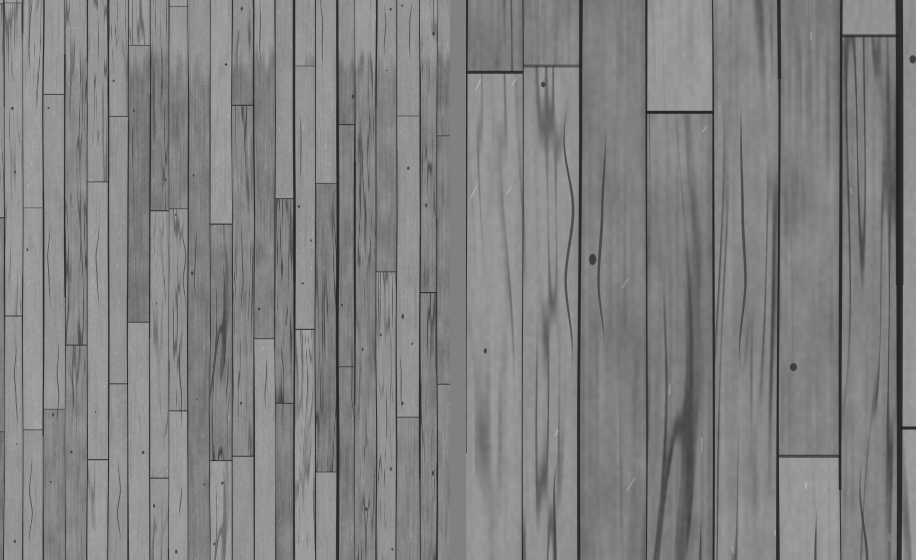
Left: the whole. Right: its middle third, enlarged.
Give the GLSL for this texture, as a Shadertoy shader.

```glsl
// Weathered wall of narrow upright planks, grey paint worn away on some of them.
// Each column is cut into planks by hashed joints; stretched value noise gives
// the fibres, and sparse hashed cells place splits, nail holes and pale nicks.

const float BOARD_WIDTH = 0.0371;    // all lengths are in canvas heights
const float EDGE_JITTER = 0.22;      // share of a board width
const float PAINT_TONE = 0.592;
const float BARE_TONE = 0.478;
const float GAP_TONE = 0.13;
const float FADE_HEIGHT = 0.885;     // above this the paint is still whole
const float FIBRE_FREQ = 210.0;
const float KNOT_CELL = 0.06;
const float SPLIT_CELL = 0.21;
const vec2 NICK_CELL = vec2(0.022, 0.03);

float hash(vec2 p) {
    vec3 q = fract(vec3(p.xyx) * 0.1031);
    q += dot(q, q.yzx + 33.33);
    return fract((q.x + q.y) * q.z);
}

float noise(vec2 p) {
    vec2 cell = floor(p), f = fract(p);
    f = f * f * (3.0 - 2.0 * f);
    return mix(mix(hash(cell), hash(cell + vec2(1, 0)), f.x),
               mix(hash(cell + vec2(0, 1)), hash(cell + vec2(1, 1)), f.x), f.y);
}

float fbm(vec2 p) {
    return 0.55 * noise(p) + 0.3 * noise(p * 2.1 + 17.0) + 0.15 * noise(p * 4.3 + 41.0);
}

// Coverage of a shape of half width w at distance d, smoothed over a pixel
float cover(float d, float w) {
    float px = 1.0 / iResolution.y;
    return 1.0 - smoothstep(w - 0.7 * px, w + 0.7 * px, d);
}

float edgeX(float id, float y) {
    float jitter = EDGE_JITTER * (hash(vec2(id, 3.0)) - 0.5);
    float wobble = 0.0022 * (noise(vec2(id * 7.0, y * 5.0)) - 0.5);
    return (id + 0.15 + jitter) * BOARD_WIDTH + wobble;
}

// Half width of the gap: steps and swells along the edge, a few are wide
float gapWidth(float id, float y) {
    float swell = noise(vec2(id * 5.3 + 9.0, y * 4.0));
    float stepped = hash(vec2(id, floor(y * 2.3 + hash(vec2(id, 8.0))) + 60.0));
    float wide = step(0.91, hash(vec2(id, 21.0)));
    return 0.0002 + 0.0009 * swell * swell + 0.0008 * stepped * stepped + 0.0012 * wide;
}

void mainImage(out vec4 fragColor, in vec2 fragCoord) {
    vec2 p = fragCoord / iResolution.y;

    // Column and its two edges
    float id = floor(p.x / BOARD_WIDTH - 0.15);
    if (p.x < edgeX(id, p.y)) id -= 1.0;
    else if (p.x >= edgeX(id + 1.0, p.y)) id += 1.0;
    float left = p.x - edgeX(id, p.y);
    float right = edgeX(id + 1.0, p.y) - p.x;

    // Planks along the column; some run the full height
    float len = mix(0.36, 0.72, hash(vec2(id, 11.0)));
    if (hash(vec2(id, 12.0)) < 0.22) len = 4.0;
    float along = p.y / len + 0.1 + 0.8 * hash(vec2(id, 13.0));
    float plank = floor(along);
    float jointDist = abs(along - round(along)) * len;
    vec2 key = vec2(id * 3.0 + 5.0, plank * 17.0 + 80.0);

    // Worn planks crowd the middle and right, and keep their paint at the top
    float wornChance = mix(0.27, 0.62, smoothstep(0.25, 0.31, p.x));
    float worn = step(hash(key), wornChance) * mix(0.6, 1.0, hash(key + 1.0));
    float ragged = p.y + 0.05 * (noise(vec2(p.x * 170.0, p.y * 28.0)) - 0.5)
                 + 0.025 * (hash(vec2(id, 14.0)) - 0.5);
    worn *= 1.0 - 0.9 * smoothstep(FADE_HEIGHT - 0.025, FADE_HEIGHT + 0.025, ragged);
    float tone = mix(PAINT_TONE, BARE_TONE, worn) + 0.045 * (hash(key + 2.0) - 0.5);

    // Blotches, fine fibres and surface tooth
    vec2 seeded = p + vec2(0.0, hash(key + 3.0) * 9.0);
    tone += (fbm(seeded * vec2(45.0, 24.0)) - 0.5) * mix(0.045, 0.13, worn);
    tone += (noise(seeded * vec2(480.0, 16.0)) - 0.5) * mix(0.025, 0.07, worn);
    tone += (noise(seeded * vec2(430.0, 260.0)) - 0.5) * 0.035;

    // Open grain: contours of stretched noise on the rougher planks
    float rough = step(hash(key + 4.0), 0.38);
    float bend = 3.0 * noise(seeded * vec2(28.0, 5.0));
    float grain = noise(vec2(seeded.x * FIBRE_FREQ + bend, seeded.y * 9.0));
    float vein = 1.0 - smoothstep(0.0, 0.17, abs(grain - 0.5));
    float patchy = smoothstep(0.35, 0.7, fbm(seeded * vec2(60.0, 7.0) + 31.0));
    tone -= vein * patchy * mix(0.035, 0.2, rough);

    // Tapered splits
    float row = floor(p.y / SPLIT_CELL);
    vec2 splitKey = vec2(id + 31.0, row + 140.0);
    float t = (fract(p.y / SPLIT_CELL) - 0.5) / mix(0.12, 0.45, hash(splitKey));
    float splitX = BOARD_WIDTH * mix(0.2, 0.85, hash(splitKey + 7.0))
                 + 0.006 * (noise(vec2(id * 9.0, p.y * 24.0)) - 0.5);
    float split = cover(abs(left - splitX), 0.0008 * (1.0 - t * t));
    split *= step(hash(splitKey + 13.0), 0.23) * (1.0 - smoothstep(0.6, 1.0, abs(t)));
    tone = mix(tone, 0.24, 0.8 * split);

    // Nail holes and small knots
    vec2 holeKey = vec2(id + 71.0, floor(p.y / KNOT_CELL) + 210.0);
    vec2 hole = vec2(left - BOARD_WIDTH * mix(0.2, 0.8, hash(holeKey)),
        (fract(p.y / KNOT_CELL) - mix(0.2, 0.8, hash(holeKey + 5.0))) * KNOT_CELL);
    hole.y *= mix(0.45, 1.0, hash(holeKey + 9.0));
    float radius = mix(0.0008, 0.0022, hash(holeKey + 15.0));
    tone = mix(tone, 0.2, 0.85 * cover(length(hole), radius) * step(hash(holeKey + 19.0), 0.15));

    // Pale slanted nicks
    vec2 nickKey = floor(p / NICK_CELL) + 300.0;
    vec2 nick = (fract(p / NICK_CELL) - 0.3 - 0.4 * vec2(hash(nickKey), hash(nickKey + 3.0))) * NICK_CELL;
    nick.x -= nick.y * mix(-0.2, 0.9, hash(nickKey + 6.0));
    float nickLine = cover(abs(nick.x), 0.0005) * cover(abs(nick.y), mix(0.001, 0.005, hash(nickKey + 8.0)));
    tone += 0.11 * nickLine * step(hash(nickKey + 12.0), 0.2);

    // Worn rims, end joints and the gaps between columns
    tone -= 0.07 * exp(-right / 0.0018) + 0.035 * exp(-left / 0.0025);
    float jointDepth = mix(0.35, 0.95, hash(vec2(id + 51.0, round(along) + 90.0)));
    tone = mix(tone, GAP_TONE, jointDepth * cover(jointDist, 0.0009));
    float gap = max(cover(left, gapWidth(id, p.y)), cover(right, gapWidth(id + 1.0, p.y)));
    tone = mix(tone, GAP_TONE, 0.9 * gap);

    fragColor = vec4(vec3(clamp(tone, 0.0, 1.0)), 1.0);
}
```
